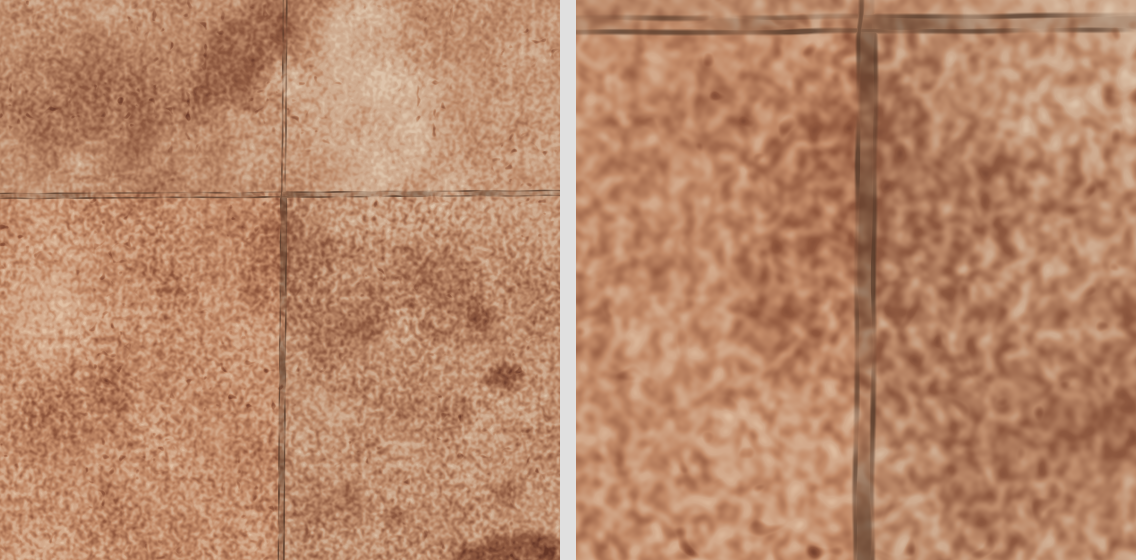
Left: the whole. Right: its middle third, enlarged.
Write a three.js fragment shader that draws this texture.

```glsl
// Weathered terracotta paving: two by two slabs with thin double-edged joints.
// Fine gradient-noise grain is laid over broad mottling, soft stains and pits,
// then a single tone value is mapped through a clay colour ramp.

varying vec2 vUv;

const vec3 UMBER = vec3(0.40, 0.21, 0.15);
const vec3 RUST  = vec3(0.56, 0.35, 0.25);
const vec3 CLAY  = vec3(0.75, 0.55, 0.42);
const vec3 SAND  = vec3(0.81, 0.67, 0.56);
const vec3 CREAM = vec3(0.87, 0.77, 0.67);
const vec3 JOINT = vec3(0.31, 0.21, 0.15);

float hash(vec2 p) {
  return fract(sin(dot(p, vec2(127.1, 311.7))) * 43758.547);
}

float corner(vec2 cell, vec2 offset) {
  float angle = 6.28318 * hash(cell);
  return dot(vec2(cos(angle), sin(angle)), offset);
}

// Gradient noise, centred on zero
float noise(vec2 p) {
  vec2 i = floor(p), f = fract(p), e = vec2(1.0, 0.0);
  vec2 u = f * f * f * (f * (f * 6.0 - 15.0) + 10.0);
  float low = mix(corner(i, f), corner(i + e.xy, f - e.xy), u.x);
  float high = mix(corner(i + e.yx, f - e.yx), corner(i + e.xx, f - e.xx), u.x);
  return mix(low, high, u.y);
}

float fbm(vec2 p) {
  float sum = 0.0, gain = 1.0;
  for (int i = 0; i < 4; i++) {
    sum += gain * noise(p);
    p = mat2(1.6, 1.2, -1.2, 1.6) * p + 7.3;
    gain *= 0.55;
  }
  return sum;
}

// Soft ragged ellipse; lean shears it sideways
float blotch(vec2 p, vec2 centre, vec2 radius, float lean) {
  vec2 d = p - centre;
  d.x -= lean * d.y;
  float ragged = 0.35 * fbm(p * 13.0 + centre * 31.0);
  return 1.0 - smoothstep(0.5, 1.15, length(d / radius) + ragged);
}

float stroke(float d, float halfWidth) {
  return 1.0 - smoothstep(halfWidth * 0.3, halfWidth * 1.7, abs(d));
}

// Joint coverage: two worn edge lines around a tinted gap
float joint(float d, float along, float gap, float fillAmount, float seed) {
  d += 0.0012 * noise(vec2(along * 18.0, seed));
  float wearA = 0.62 + 1.0 * noise(vec2(along * 25.0, seed + 4.3));
  float wearB = 0.55 + 1.1 * noise(vec2(along * 29.0, seed + 9.4));
  float edges = max(stroke(d - gap, 0.0015) * wearA, stroke(d + gap, 0.0015) * wearB);
  float inner = 1.0 - smoothstep(gap * 0.7, gap * 1.4, abs(d));
  float patchy = clamp(fillAmount + 0.8 * noise(vec2(along * 13.0, seed + 15.4)), 0.0, 0.7);
  return clamp(max(edges, inner * patchy), 0.0, 0.9);
}

// Large stains and bleached areas
float stains(vec2 p) {
  float t = -0.48 * blotch(p, vec2(0.44, 0.91), vec2(0.08, 0.15), 0.45);
  t -= 0.40 * blotch(p, vec2(0.55, 0.98), vec2(0.055, 0.11), 0.3);
  t -= 0.24 * blotch(p, vec2(0.16, 0.82), vec2(0.15, 0.13), 0.0);
  t -= 0.32 * blotch(p, vec2(0.54, 0.50), vec2(0.14, 0.16), -0.4);
  t -= 0.28 * blotch(p, vec2(0.80, 0.45), vec2(0.10, 0.13), -0.3);
  t -= 0.22 * blotch(p, vec2(0.14, 0.27), vec2(0.13, 0.09), 0.0);
  t -= 0.62 * blotch(p, vec2(0.898, 0.325), vec2(0.036, 0.033), 0.0);
  t -= 0.70 * blotch(p, vec2(0.92, 0.005), vec2(0.11, 0.05), 0.0);
  t += 0.36 * blotch(p, vec2(0.65, 0.83), vec2(0.15, 0.20), -0.2);
  t += 0.26 * blotch(p, vec2(0.08, 0.43), vec2(0.11, 0.10), 0.0);
  // Small spots scattered over the lower right slab
  for (int i = 0; i < 10; i++) {
    float k = float(i);
    vec2 centre = vec2(0.6 + 0.4 * hash(vec2(k, 2.0)), 0.48 * hash(vec2(k, 5.0)));
    t -= 0.34 * blotch(p, centre, vec2(0.012 + 0.022 * hash(vec2(k, 8.0))), 0.0);
  }
  return t;
}

vec3 clayRamp(float t) {
  vec3 c = mix(UMBER, RUST, smoothstep(-0.7, 0.05, t));
  c = mix(c, CLAY, clamp(t / 0.63, 0.0, 1.0));
  c = mix(c, SAND, clamp((t - 0.63) / 0.37, 0.0, 1.0));
  return mix(c, CREAM, smoothstep(1.0, 1.5, t));
}

void main() {
  vec2 p = vUv;
  vec2 seam = p - vec2(mix(0.502, 0.509, p.y), mix(0.650, 0.655, p.x));
  float upper = smoothstep(-0.01, 0.01, seam.y);
  float right = smoothstep(-0.01, 0.01, seam.x);

  // Warped grain, softer on the upper slabs
  vec2 g = p + 0.003 * vec2(noise(p * 45.0), noise(p * 45.0 + 19.3));
  float grain = 0.74 * noise(g * vec2(96.0, 80.0)) + 0.46 * noise(mat2(0.8, 0.6, -0.6, 0.8) * g * 140.0);
  grain *= mix(1.0, 0.74, upper) * (1.0 + 0.4 * noise(p * 9.0));
  float pits = smoothstep(0.3, 0.55, noise(g * 66.0 + 40.3)) * smoothstep(-0.1, 0.3, noise(p * 8.0 + 3.0));

  float mottle = 0.30 * fbm(p * 5.5 + 2.0) + 0.25 * fbm(p * 17.0);
  float tone = 0.67 + grain + mottle + stains(p);
  tone += upper * mix(-0.06, 0.06, right) - 0.65 * pits;

  vec3 colour = clayRamp(tone) * mix(vec3(1.02, 0.99, 0.97), vec3(1.0), max(upper, right));
  float vertical = joint(seam.x, p.y, mix(0.0048, 0.003, upper), mix(0.42, 0.12, upper), 3.4);
  float across = joint(seam.y, p.x, 0.0042, mix(0.15, 0.38, right), 27.4);
  colour = mix(colour, JOINT, max(vertical, across) * 0.85);
  gl_FragColor = vec4(colour, 1.0);
}
```
